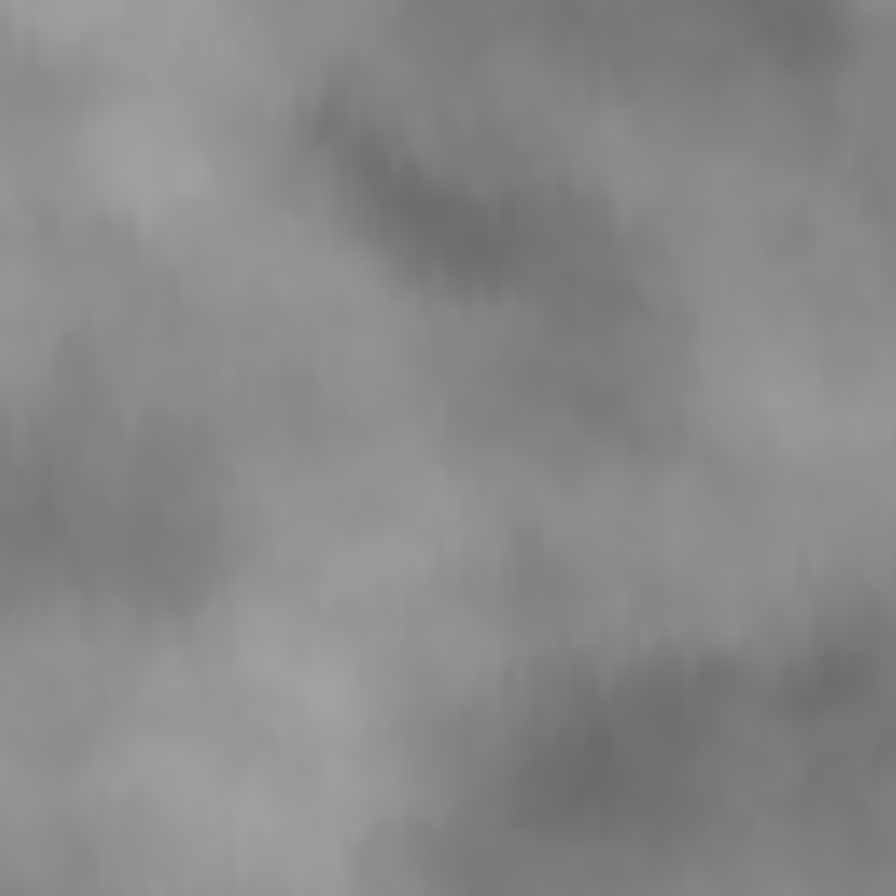
Give the GLSL for this texture, as a Shadertoy shader.

```glsl
// Soft grey cloud texture with broad light and dark patches and faint vertical streaks.

const float BASE_GREY = 0.53;
const float CLOUD_CONTRAST = 0.22;
const float STREAK_SHIFT = 0.024;

// Hash without sine, result in 0..1
float hash21(vec2 cell) {
    vec3 h = fract(vec3(cell.xyx) * 0.1031);
    h += dot(h, h.yzx + 33.33);
    return fract((h.x + h.y) * h.z);
}

// Value noise with quintic blending
float valueNoise(vec2 p) {
    vec2 cell = floor(p);
    vec2 f = fract(p);
    vec2 w = f * f * f * (f * (f * 6.0 - 15.0) + 10.0);
    float low = mix(hash21(cell), hash21(cell + vec2(1.0, 0.0)), w.x);
    float high = mix(hash21(cell + vec2(0.0, 1.0)), hash21(cell + vec2(1.0, 1.0)), w.x);
    return mix(low, high, w.y);
}

// Layered noise centred on zero; each octave is turned to hide the grid
float cloudNoise(vec2 p, int octaves, float gain) {
    const mat2 turn = mat2(0.8, 0.6, -0.6, 0.8);
    float sum = 0.0;
    float amplitude = 0.5;
    for (int i = 0; i < octaves; i++) {
        sum += amplitude * (valueNoise(p) - 0.5);
        p = turn * p * 2.03 + vec2(17.3, 9.1);
        amplitude *= gain;
    }
    return sum;
}

// Round soft patch, 1 at its centre
float softPatch(vec2 p, vec2 center, float radius) {
    vec2 d = (p - center) / radius;
    return exp(-dot(d, d));
}

// Elongated soft patch around a segment
float softStroke(vec2 p, vec2 start, vec2 end, float radius) {
    vec2 axis = end - start;
    float along = clamp(dot(p - start, axis) / dot(axis, axis), 0.0, 1.0);
    return softPatch(p, start + axis * along, radius);
}

// Broad arrangement of light and dark areas
float broadTone(vec2 p) {
    float light = 0.065 * softPatch(p, vec2(0.32, 0.13), 0.17)
                + 0.045 * softPatch(p, vec2(0.14, 0.83), 0.16)
                + 0.045 * softStroke(p, vec2(0.80, 0.42), vec2(0.86, 0.58), 0.13)
                + 0.025 * softPatch(p, vec2(0.15, 0.30), 0.16)
                + 0.025 * softPatch(p, vec2(0.52, 0.45), 0.14);
    float dark = 0.080 * softStroke(p, vec2(0.62, 0.08), vec2(0.95, 0.20), 0.17)
               + 0.075 * softStroke(p, vec2(0.37, 0.86), vec2(0.53, 0.71), 0.055)
               + 0.030 * softPatch(p, vec2(0.50, 0.82), 0.15)
               + 0.050 * softPatch(p, vec2(0.90, 0.95), 0.17)
               + 0.045 * softPatch(p, vec2(1.02, 0.70), 0.10)
               + 0.030 * softPatch(p, vec2(0.00, 0.48), 0.12);
    return light - dark;
}

void mainImage(out vec4 fragColor, in vec2 fragCoord) {
    vec2 uv = fragCoord / iResolution.y;

    // Fine vertical displacement frays the patches into short streaks
    float streak = valueNoise(uv * vec2(64.0, 14.0) + 5.7) - 0.5;
    float wobble = cloudNoise(uv * 7.0 + 41.0, 3, 0.5);
    vec2 p = uv + vec2(0.06 * wobble, STREAK_SHIFT * streak - 0.04 * wobble);

    // Broad tone, cloud detail and a trace of streak shading
    float grey = BASE_GREY + broadTone(p);
    grey += CLOUD_CONTRAST * cloudNoise(p * 4.5 + 3.2, 4, 0.5);
    grey += 0.006 * streak;

    fragColor = vec4(vec3(clamp(grey, 0.0, 1.0)), 1.0);
}
```
